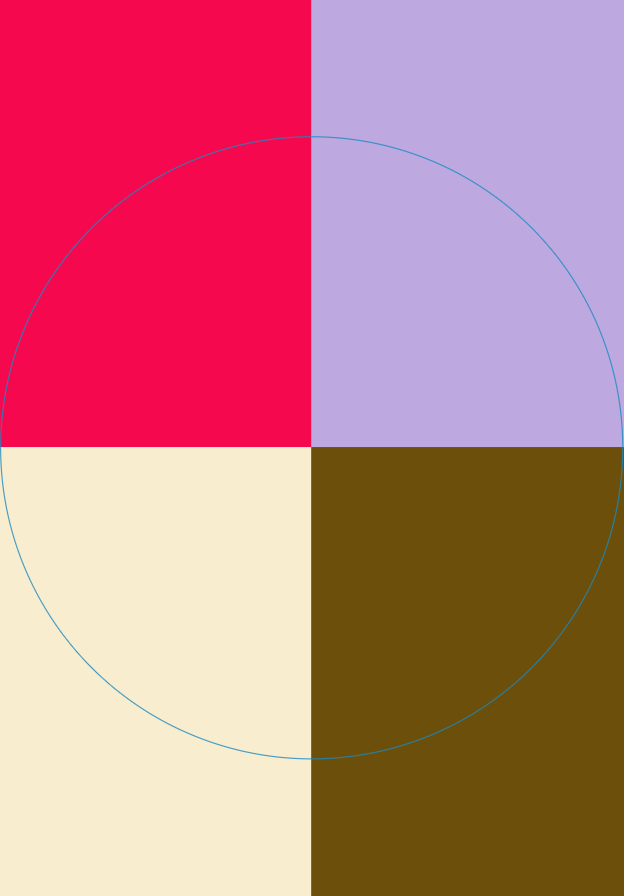
Give the GLSL for this background, as a Shadertoy shader.

```glsl
// Draws four flat colour quadrants crossed by a thin blue circle.

const vec3 CRIMSON = vec3(0.965, 0.03, 0.305);
const vec3 LILAC = vec3(0.74, 0.66, 0.88);
const vec3 CREAM = vec3(0.975, 0.93, 0.81);
const vec3 BROWN = vec3(0.42, 0.31, 0.04);
const vec3 BLUE = vec3(0.10, 0.54, 0.76);

// Antialiased step: 0 below the edge, 1 above it.
float softStep(float signedDist, float pixel) {
    return clamp(signedDist / pixel + 0.5, 0.0, 1.0);
}

// Coverage of a circular outline of the given thickness.
float ring(vec2 p, float radius, float thickness, float pixel) {
    float halfBand = 0.5 * max(thickness, pixel);
    return softStep(halfBand - abs(length(p) - radius), pixel);
}

// Four colours that meet at the origin.
vec3 quadrants(vec2 p, float pixel) {
    vec2 side = vec2(softStep(p.x, pixel), softStep(p.y, pixel));
    vec3 lower = mix(CREAM, BROWN, side.x);
    vec3 upper = mix(CRIMSON, LILAC, side.x);
    return mix(lower, upper, side.y);
}

void mainImage(out vec4 fragColor, in vec2 fragCoord) {
    // Centred coordinates, with the canvas width as the unit.
    float pixel = 1.0 / iResolution.x;
    vec2 p = (fragCoord - 0.5 * iResolution.xy) * pixel;

    vec2 crossing = vec2(-0.0013, 0.0015);
    vec2 ringCentre = vec2(-0.0005, 0.0003);

    vec3 colour = quadrants(p - crossing, pixel);
    float outline = ring(p - ringCentre, 0.4985, 0.0019, pixel);
    colour = mix(colour, BLUE, 0.8 * outline);

    fragColor = vec4(colour, 1.0);
}
```
